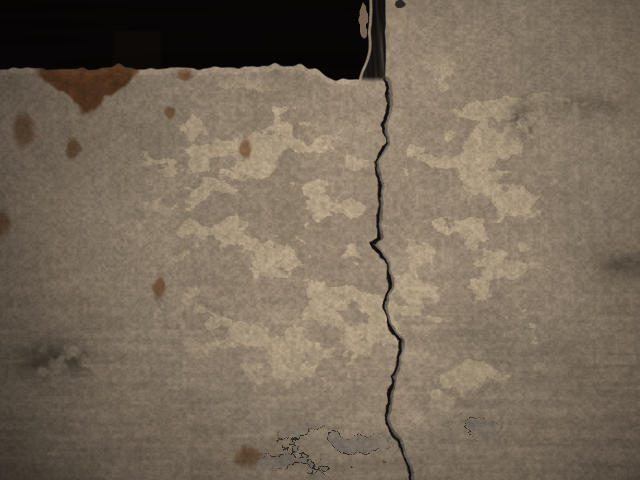
Write a WebGL 2 fragment shader that draws this texture.

```glsl
#version 300 es
precision highp float;
uniform vec2 u_resolution;
out vec4 fragColor;

#define LIGHT_CENTER vec2(0.75, 0.56)
#define LIGHT_GAIN 1.08
#define LIGHT_FALLOFF 0.76
#define CRACK_WIDTH 0.0024
#define GRAIN 0.13
#define STREAKS 0.20
#define CONCRETE vec3(0.555, 0.495, 0.420)
#define PALE_COAT vec3(0.690, 0.620, 0.515)
#define RUST vec3(0.300, 0.175, 0.085)
#define VOID_COLOR vec3(0.022, 0.016, 0.014)

const vec2 CRACK[21] = vec2[21](
  vec2(.804, .833), vec2(.809, .783), vec2(.800, .740), vec2(.806, .701), vec2(.781, .661),
  vec2(.790, .609), vec2(.788, .549), vec2(.790, .505), vec2(.774, .493), vec2(.806, .453),
  vec2(.811, .410), vec2(.800, .358), vec2(.813, .314), vec2(.832, .288), vec2(.828, .245),
  vec2(.816, .201), vec2(.806, .149), vec2(.804, .118), vec2(.830, .080), vec2(.851, .028),
  vec2(.859, -.01));

// Stain centers and radii
const vec4 STAINS[8] = vec4[8](
  vec4(.153, .690, .016, .025), vec4(.333, .398, .014, .030), vec4(.000, .535, .028, .035),
  vec4(.512, .690, .015, .030), vec4(.355, .765, .015, .015), vec4(.517, .048, .030, .025),
  vec4(.050, .730, .025, .040), vec4(.385, .845, .018, .014));

float hash(vec2 p) { return fract(sin(dot(p, vec2(127.1, 311.7))) * 43758.5453); }

float noise(vec2 p) {
  vec2 i = floor(p), f = fract(p);
  f = f * f * (3.0 - 2.0 * f);
  return mix(mix(hash(i), hash(i + vec2(1, 0)), f.x),
             mix(hash(i + vec2(0, 1)), hash(i + vec2(1, 1)), f.x), f.y);
}

float fbm(vec2 p) {
  float sum = 0.0, amp = 0.5;
  for (int i = 0; i < 5; i++) {
    sum += amp * noise(p);
    p = mat2(1.6, 1.2, -1.2, 1.6) * p + 7.3;
    amp *= 0.5;
  }
  return sum;
}

// Soft elliptical weight
float blob(vec2 p, vec2 center, vec2 radius) {
  vec2 q = (p - center) / radius;
  return exp(-dot(q, q));
}

float band(float lo, float hi, float soft, float x) {
  return smoothstep(lo - soft, lo + soft, x) * (1.0 - smoothstep(hi - soft, hi + soft, x));
}

float crackDistance(vec2 p) {
  float d = 1.0;
  for (int i = 0; i < 20; i++) {
    vec2 a = CRACK[i], ab = CRACK[i + 1] - a, ap = p - a;
    d = min(d, length(ap - ab * clamp(dot(ap, ab) / dot(ab, ab), 0.0, 1.0)));
  }
  return d;
}

void main() {
  vec2 p = gl_FragCoord.xy / u_resolution.y;
  float aa = 1.0 / u_resolution.y;
  vec2 ragged = p + 0.012 * (vec2(fbm(p * 55.0), fbm(p * 55.0 + 31.0)) - 0.48);
  float mottle = fbm(p * 7.0), detail = fbm(p * 45.0 + 3.0);

  // Concrete: mottling, pitting and horizontal streaks
  vec3 wall = CONCRETE * (0.86 + 0.20 * mottle + 0.10 * detail);
  float streak = fbm(p * vec2(7.0, 110.0)) - 0.48;
  wall *= 1.0 + STREAKS * streak * (1.0 - smoothstep(0.2, 0.65, p.y));

  // Flaking pale coat
  float coat = 0.85 * blob(p, vec2(1.00, 0.68), vec2(0.17, 0.19))
             + 0.65 * blob(p, vec2(0.50, 0.67), vec2(0.22, 0.16))
             + 0.60 * blob(p, vec2(0.95, 0.32), vec2(0.20, 0.15))
             + 0.50 * blob(p, vec2(0.62, 0.36), vec2(0.28, 0.20));
  float flakes = fbm(ragged * vec2(15.0, 23.0)) + 0.25 * (detail - 0.48);
  float coatMask = smoothstep(0.0, 0.035, flakes - 0.68 + 0.24 * min(coat, 1.0));
  wall = mix(wall, PALE_COAT * (0.93 + 0.10 * detail), 0.75 * coatMask * smoothstep(0.08, 0.4, coat));

  // Rust and grime
  float wedge = max(abs(ragged.x - 0.18) - 0.11 * smoothstep(0.755, 0.86, ragged.y), 0.768 - ragged.y);
  float rust = 0.85 * (1.0 - smoothstep(-0.008, 0.008, wedge + 0.05 * (mottle - 0.5)));
  for (int i = 0; i < 8; i++)
    rust = max(rust, 0.55 * smoothstep(0.25, 0.8, blob(ragged, STAINS[i].xy, STAINS[i].zw) * (0.5 + detail)));
  wall = mix(wall, RUST * (0.7 + 0.8 * detail), rust);
  float grime = blob(p, vec2(0.11, 0.25), vec2(0.09, 0.04)) + blob(p, vec2(1.09, 0.74), vec2(0.025, 0.04))
              + 0.7 * blob(p, vec2(1.30, 0.45), vec2(0.06, 0.03)) + 0.5 * blob(p, vec2(1.2, 0.78), vec2(0.12, 0.03));
  wall *= 1.0 - 0.45 * grime * smoothstep(0.25, 0.65, detail);

  // Chipped bluish flakes and hairlines near the floor
  float chipZone = blob(p, vec2(0.68, 0.06), vec2(0.14, 0.055)) + 0.6 * blob(p, vec2(0.98, 0.11), vec2(0.09, 0.035));
  float chip = fbm(ragged * vec2(18.0, 26.0) + 9.0);
  wall = mix(wall, vec3(0.42, 0.41, 0.40), 0.6 * chipZone * smoothstep(0.54, 0.58, chip));
  wall *= 1.0 - 0.65 * smoothstep(0.2, 0.6, chipZone) * (1.0 - smoothstep(0.004, 0.014, abs(chip - 0.55)));

  // Main crack: dark gap with a grey broken face on its right
  float gape = CRACK_WIDTH * (0.45 + 1.3 * noise(p * vec2(9.0, 38.0))) + 0.004 * blob(p, vec2(0.788, 0.478), vec2(0.02));
  float gap = crackDistance(ragged), face = crackDistance(ragged - vec2(0.004, 0.001));
  wall = mix(wall, vec3(0.36, 0.33, 0.30) * (0.6 + 0.8 * detail), 0.8 * (1.0 - smoothstep(gape, gape + 0.003, face)));
  wall = mix(wall, vec3(0.07, 0.06, 0.055), 1.0 - smoothstep(gape - aa, gape + aa, gap));

  // Grain and lamp falloff
  wall *= 1.0 + GRAIN * (noise(p * 260.0) + noise(p * 130.0 + 5.0) - 1.0);
  vec2 fromLight = p - LIGHT_CENTER;
  float light = LIGHT_GAIN - LIGHT_FALLOFF * dot(fromLight, fromLight);
  vec3 color = wall * max(light, 0.2);

  // Opening with a rough sill, and the splintered jamb beside it
  float sill = mix(0.857, 0.835, smoothstep(0.655, 0.69, p.x)) + 0.006 * (noise(vec2(p.x * 70.0, 2.0)) - 0.5)
             + 0.014 * noise(vec2(p.x * 45.0, 8.0)) * band(0.455, 0.64, 0.02, p.x)
             + 0.010 * blob(p, vec2(0.25, p.y), vec2(0.012, 1.0));
  float side = mix(0.748, 0.768, smoothstep(0.83, 0.90, p.y)) + 0.006 * (noise(vec2(p.y * 45.0, 4.0)) - 0.5);
  color *= 1.0 + 0.14 * band(sill - 0.012, sill, 0.003, p.y) * (1.0 - smoothstep(0.73, 0.77, p.x));
  float jamb = band(side + 0.006, 0.803 + 0.004 * (detail - 0.5), 0.002, p.x) * smoothstep(0.828, 0.842, p.y);
  float fibres = noise(vec2(p.x * 190.0 + p.y * 12.0, p.y * 9.0));
  color = mix(color, mix(vec3(0.06, 0.05, 0.045), vec3(0.30, 0.27, 0.23), fibres * fibres), jamb);
  float hole = smoothstep(-aa, aa, p.y - sill) * (1.0 - smoothstep(-aa, aa, p.x - side));
  vec3 depth = VOID_COLOR + vec3(0.022, 0.014, 0.008) * band(0.235, 0.335, 0.006, p.x) * band(0.80, 0.935, 0.005, p.y);
  depth += 0.008 * noise(p * vec2(3.0, 60.0));
  color = mix(color, depth, hole);

  // Loose mortar at the top of the jamb
  color = mix(color, vec3(0.45, 0.39, 0.31), smoothstep(0.35, 0.5, blob(ragged, vec2(0.757, 0.957), vec2(0.009, 0.040))));
  color = mix(color, vec3(0.60, 0.53, 0.44) * (0.7 + 0.5 * detail), 0.8 * smoothstep(0.3, 0.5, blob(ragged, vec2(0.828, 0.965), vec2(0.022, 0.035))));
  color *= 1.0 - 0.7 * smoothstep(0.3, 0.6, blob(ragged, vec2(0.834, 0.990), vec2(0.012, 0.009)));

  fragColor = vec4(color, 1.0);
}
```
